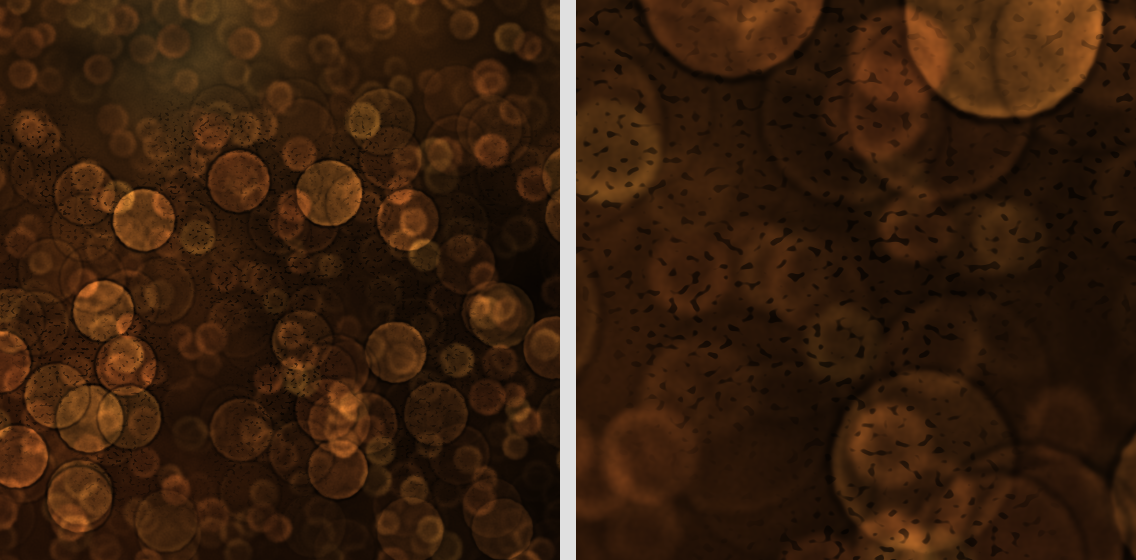
Left: the whole. Right: its middle third, enlarged.
Reproduce this background procedurally as a WebGL 1 fragment shader.

```glsl
precision highp float;
// Warm amber bokeh: overlapping rimmed discs over a dark, speckled brown haze.

uniform vec2 u_resolution;

const vec3 DEEP = vec3(0.070, 0.036, 0.012);
const vec3 UMBER = vec3(0.190, 0.104, 0.034);
const vec3 EMBER = vec3(0.100, 0.040, 0.014);
const vec3 OLIVE = vec3(0.050, 0.085, 0.058);
const vec3 HAZE = vec3(0.060, 0.034, 0.012);
const vec3 COPPER = vec3(0.430, 0.205, 0.085);
const vec3 GOLD = vec3(0.480, 0.320, 0.120);

const float LARGE_CELL = 0.125;
const vec2 LARGE_RADII = vec2(0.053, 0.060);
const float LARGE_SOFTNESS = 0.0018;
const float SMALL_CELL = 0.066;
const vec2 SMALL_RADII = vec2(0.021, 0.033);
const float SMALL_SOFTNESS = 0.0035;
const float EDGE_WOBBLE = 0.0022;
const float SPECKLE_SCALE = 190.0;
const float SPECKLE_DEPTH = 0.62;

vec4 hash4(vec2 p) {
  vec4 q = fract(p.xyxy * vec4(0.1031, 0.1030, 0.0973, 0.1099));
  q += dot(q, q.wzxy + 33.33);
  return fract((q.xxyz + q.yzzw) * q.zywx);
}

float cornerSlope(vec2 cell, vec2 f, vec2 corner) {
  return dot(hash4(cell + corner).xy * 2.0 - 1.0, f - corner);
}

float gradientNoise(vec2 p) {
  vec2 i = floor(p);
  vec2 f = p - i;
  vec2 u = f * f * f * (f * (f * 6.0 - 15.0) + 10.0);
  float low = mix(cornerSlope(i, f, vec2(0.0)), cornerSlope(i, f, vec2(1.0, 0.0)), u.x);
  float high = mix(cornerSlope(i, f, vec2(0.0, 1.0)), cornerSlope(i, f, vec2(1.0)), u.x);
  return mix(low, high, u.y);
}

float band(float d, float width) {
  return exp(-d * d / (width * width));
}

float glow(vec2 uv, vec2 centre, float size) {
  return band(length(uv - centre), size);
}

// Large discs gather in the middle and thin out towards the right.
float middleZone(vec2 p) {
  return smoothstep(0.02, 0.22, p.y) * (1.0 - smoothstep(0.74, 0.86, p.y))
       * (1.0 - 0.45 * smoothstep(0.55, 0.95, p.x));
}

vec3 backdrop(vec2 uv) {
  vec3 col = mix(DEEP, UMBER, smoothstep(0.45, 1.0, uv.y));
  col += EMBER * glow(uv, vec2(0.05, 0.20), 0.45);
  col += HAZE * glow(uv, vec2(0.30, 0.52), 0.32);
  col += OLIVE * glow(uv, vec2(0.33, 0.96), 0.18);
  col += UMBER * 0.6 * glow(uv, vec2(0.43, 1.0), 0.10);
  float cloud = gradientNoise(uv * 5.0) + 0.6 * gradientNoise(uv * 13.0 + 7.0);
  return col * (1.0 + 0.7 * cloud);
}

// Paints one jittered grid of discs; coverage collects the fill of the layers.
void paintDiscs(inout vec3 col, inout float coverage, vec2 uv, float cell,
                vec2 radii, float softness, float seed, float large) {
  float soft = max(softness, 0.7 / min(u_resolution.x, u_resolution.y));
  float wobble = EDGE_WOBBLE * gradientNoise(uv * 95.0 + seed);
  float mottle = 1.0 + 0.5 * gradientNoise(uv * 28.0 + seed)
                     + 0.35 * gradientNoise(uv * 75.0 - seed);
  float lens = 1.0 + (1.0 - large) * 1.3 * coverage;
  vec2 home = floor(uv / cell);
  for (int y = -1; y <= 1; y++) {
    for (int x = -1; x <= 1; x++) {
      vec2 id = home + vec2(float(x), float(y));
      vec4 place = hash4(id + seed);
      vec4 look = hash4(id + seed + 57.0);
      vec2 centre = (id + place.xy) * cell;
      vec2 offset = uv - centre;
      float radius = mix(radii.x, radii.y, place.z);
      float d = length(offset) - radius + wobble;

      float presence = mix(0.65, middleZone(centre), large);
      float body = pow(place.w, 5.0) * presence;
      float edge = place.w * place.w * presence;
      float angle = 6.2832 * look.x;
      float facing = 0.5 + 0.5 * dot(offset, vec2(cos(angle), sin(angle))) / radius;

      float fill = 1.0 - smoothstep(-soft, soft, d);
      float rim = band(d + 2.0 * soft, 1.5 * soft) * (0.25 + 0.75 * facing);
      float innerRing = band(d + 0.13 * radius, 1.6 * soft) * facing * facing;
      float outline = band(d - 1.6 * soft, 1.5 * soft);
      vec3 tint = mix(COPPER, GOLD, look.y * look.y) * mottle * (0.8 + 0.3 * facing);

      col *= 1.0 - mix(0.15, 0.65, large) * edge * outline;
      col = mix(col, tint * lens, fill * body * mix(0.55, 0.80, large));
      col += mix(tint, GOLD, 0.4) * edge * lens * (0.30 * rim + 0.14 * innerRing);
      coverage = max(coverage, large * fill * body);
    }
  }
}

void main() {
  vec2 uv = gl_FragCoord.xy / min(u_resolution.x, u_resolution.y);
  vec3 col = backdrop(uv);
  float coverage = 0.0;

  for (int i = 0; i < 3; i++) {
    float seed = 11.0 + 23.0 * float(i);
    paintDiscs(col, coverage, uv + 0.037 * float(i), LARGE_CELL, LARGE_RADII, LARGE_SOFTNESS, seed, 1.0);
  }
  for (int i = 0; i < 3; i++) {
    float seed = 131.0 + 29.0 * float(i);
    paintDiscs(col, coverage, uv + 0.021 * float(i), SMALL_CELL, SMALL_RADII, SMALL_SOFTNESS, seed, 0.0);
  }

  // Dark pits in the middle, fainter on the brightest discs, then fine grain.
  float pits = smoothstep(0.13, 0.32, gradientNoise(uv * SPECKLE_SCALE * vec2(0.8, 1.0)));
  float patches = smoothstep(-0.35, 0.25, gradientNoise(uv * 7.0 + 31.0));
  col *= 1.0 - SPECKLE_DEPTH * pits * patches * middleZone(uv) * (1.0 - 0.6 * coverage);
  col *= 1.0 + 0.12 * gradientNoise(uv * 240.0 + 5.0);

  gl_FragColor = vec4(clamp(col, 0.0, 1.0), 1.0);
}
```
